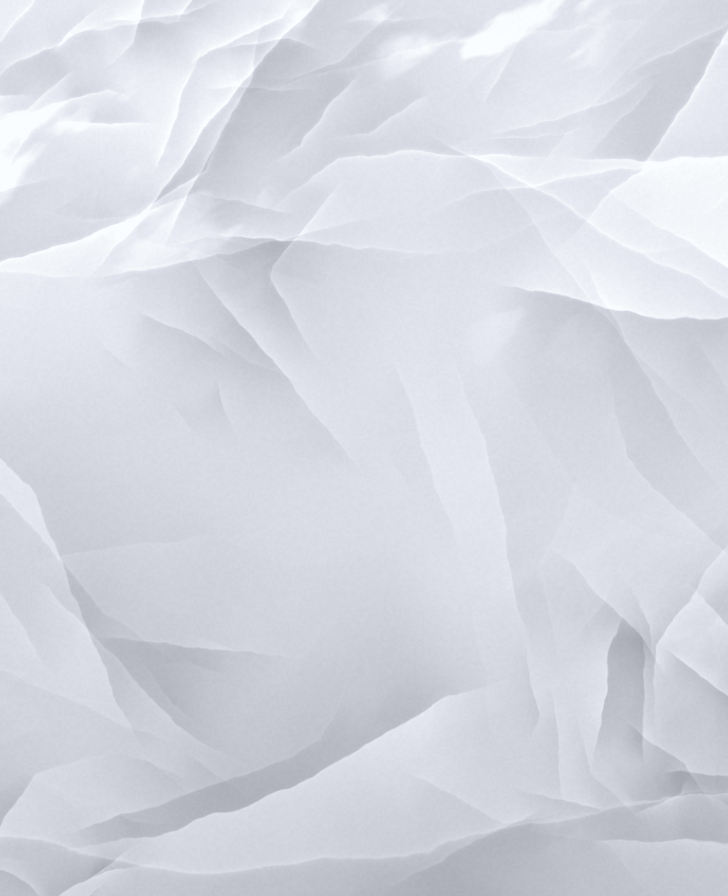
This texture is drawn by a Shadertoy shader. Its source:

```glsl
#define BASE_LIGHT 0.815
#define TOP_LIFT 0.095
#define CLOUD_DEPTH 0.075
#define FOLD_DEPTH 0.1
#define CREASE_DEPTH 0.095
#define CRINKLE_DEPTH 0.085
#define EDGE_SOFTNESS 0.0013
#define RIM_WIDTH 0.0026
#define GLOSS 0.085
#define GRAIN 0.018

vec4 hash4(vec2 p) {
    vec4 q = fract(p.xyxy * vec4(.1031, .1030, .0973, .1099));
    q += dot(q, q.wzxy + 33.33);
    return fract((q.xxyz + q.yzzw) * q.zywx);
}

float noise(vec2 p) {
    vec2 i = floor(p), f = fract(p);
    f = f * f * (3. - 2. * f);
    return mix(mix(hash4(i).x, hash4(i + vec2(1, 0)).x, f.x),
               mix(hash4(i + vec2(0, 1)).x, hash4(i + 1.).x, f.x), f.y);
}

float fbm(vec2 p) {
    float sum = 0., amp = .5;
    for (int i = 0; i < 4; i++) {
        sum += amp * noise(p);
        p = mat2(1.6, 1.2, -1.2, 1.6) * p + 7.3;
        amp *= .5;
    }
    return sum / .9375;
}

// Pull of the sheet: rising above, steep at the right, falling at the left
float foldAngle(vec2 p) {
    float lower = mix(-.5, -1.35, smoothstep(.35, .55, p.x));
    lower = mix(.1, lower, smoothstep(.08, .2, p.y));
    return mix(lower, .55, smoothstep(.58, .76, p.y));
}

// One tapered, kinked fold: x = light against shadow, y = bright rim
vec2 fold(vec2 p, vec2 cell, float size, float seed) {
    vec4 r = hash4(cell + seed), s = hash4(cell + seed + 17.);
    vec2 centre = (cell + r.xy) * size;
    float a = foldAngle(centre) + (r.z - .5) * 1.5;
    vec2 q = mat2(cos(a), -sin(a), sin(a), cos(a)) * (p - centre);
    float len = size * mix(.7, 1.7, s.x);
    float t = q.x / len * (s.y < .5 ? -1. : 1.);
    float across = q.y + len * .7 * (s.z - .5) * abs(t - r.w + .5);
    across *= s.w < .3 ? -1. : 1.;

    float taper = smoothstep(-1., -.6, t) * (1. - smoothstep(.1, 1., t));
    float width = size * .42 * (taper + .06);
    float edge = smoothstep(-EDGE_SOFTNESS, EDGE_SOFTNESS, across);
    float dist = abs(across);
    float shade = edge * .6 * exp(-dist / (.6 * width))
                - (1. - edge) * exp(-dist / width);
    // Most folds stay faint; a few stand out
    return vec2(shade, exp(-dist / RIM_WIDTH)) * taper * smoothstep(.2, .95, r.w);
}

vec2 foldLayer(vec2 p, float size, float seed) {
    vec2 home = floor(p / size), sum = vec2(0);
    for (int j = -2; j <= 2; j++)
        for (int i = -2; i <= 2; i++)
            sum += fold(p, home + vec2(i, j), size, seed);
    return sum;
}

void mainImage(out vec4 fragColor, in vec2 fragCoord) {
    vec2 uv = fragCoord / iResolution.y;

    // Bend the straight folds, with fine jagged wobble
    vec2 p = uv + .035 * (vec2(noise(uv * 4.), noise(uv * 4. + 31.)) - .5)
                + .014 * (vec2(fbm(uv * 22. + 5.), fbm(uv * 22. + 57.)) - .5);

    // Broad light and soft clouds
    float top = smoothstep(.55, .85, uv.y);
    float light = BASE_LIGHT + TOP_LIFT * smoothstep(0., .95, uv.y);
    light += CLOUD_DEPTH * (fbm(uv * 2.6 + 3.) - .45);

    // Folds at three sizes, the finest in crumpled clusters
    float crumple = smoothstep(.42, .7, noise(uv * 4.5 + 11.));
    vec2 large = foldLayer(p, .23, 40.);
    vec2 medium = foldLayer(p, .125, 90.);
    vec2 small = foldLayer(p, .06, 150.);
    float relief = FOLD_DEPTH * large.x
                 + CREASE_DEPTH * medium.x * mix(.35, 1., crumple)
                 + CRINKLE_DEPTH * small.x * crumple;
    light += relief * mix(1., .8, top);

    // Glossy rims and streaked glare, strongest near the top
    float rims = large.y + .8 * medium.y + .8 * small.y * crumple;
    light += GLOSS * rims * mix(.25, .9, top);
    vec2 streak = mat2(.83, -.56, .56, .83) * p * vec2(9., 24.);
    float glare = smoothstep(.54, .72, fbm(streak)) * smoothstep(.45, .7, noise(uv * 5.));
    light += GLOSS * 1.2 * glare * mix(.1, 1., top);

    // Shaded hem along the bottom
    float hem = .035 + .08 * noise(vec2(p.x * 5., 2.)) - p.y;
    light -= .055 * smoothstep(-.0015, .0015, hem);
    light += .04 * exp(-abs(hem) / .004);

    // Fine film grain and cool tint
    light += GRAIN * (noise(uv * 400.) - .5);
    light = clamp(light, .64, .98);
    float cool = 1. - smoothstep(.88, .98, light);
    vec3 colour = light + vec3(0., .011, mix(.02, .048, cool));
    fragColor = vec4(min(colour, 1.), 1.);
}
```
